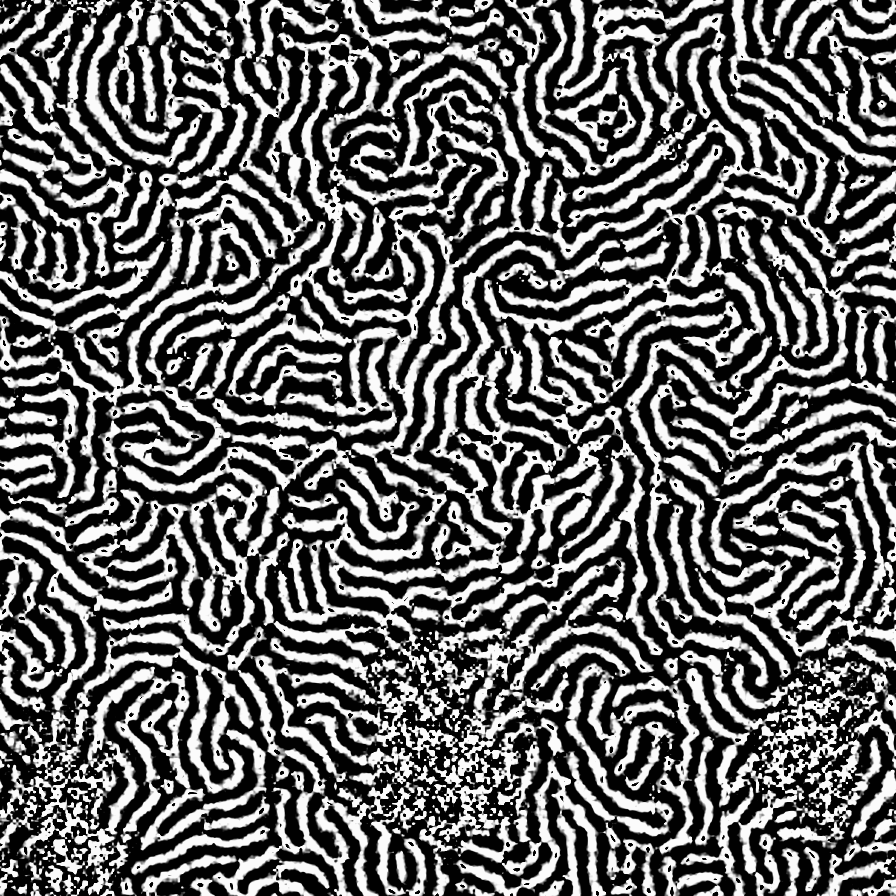
Reproduce this pattern procedurally as a Shadertoy shader.

```glsl
// Labyrinth of black and white stripes with grainy defects and a few noisy patches.
// Each cell of a wrapping grid emits curved waves; their sum, divided by its local
// amplitude, is thresholded, and grain takes over wherever the waves cancel out.

const float TAU = 6.2831853;
const float CELLS = 16.0;           // wave emitters along one side
const float WAVES_PER_CELL = 2.75;  // stripe periods across one cell

vec2 hash2(vec2 p) {
    vec3 q = fract(p.xyx * vec3(0.1031, 0.1030, 0.0973));
    q += dot(q, q.yzx + 33.33);
    return fract((q.xx + q.yz) * q.zy);
}

// Value noise in -0.5..0.5 that wraps after "count" lattice steps.
float wrapNoise(vec2 uv, float count) {
    vec2 p = uv * count, i = floor(p), f = fract(p);
    f = f * f * (3.0 - 2.0 * f);
    vec2 a = mod(i, count), b = mod(i + 1.0, count);
    float low = mix(hash2(a + count).x, hash2(vec2(b.x, a.y) + count).x, f.x);
    float high = mix(hash2(vec2(a.x, b.y) + count).x, hash2(b + count).x, f.x);
    return mix(low, high, f.y) - 0.5;
}

// Returns the normalised wave, its local amplitude and the pits in round spots.
vec3 labyrinth(vec2 uv) {
    vec2 p = uv * CELLS, base = floor(p), slope = vec2(0.0);
    float wave = 0.0, power = 0.0001;
    vec3 bending = vec3(0.0);       // second derivatives xx, yy, xy
    for (int y = -1; y <= 1; y++)
    for (int x = -1; x <= 1; x++) {
        vec2 cell = base + vec2(x, y);
        vec2 id = mod(cell, CELLS);
        vec2 centre = cell + 0.2 + 0.6 * hash2(id + 7.0);
        vec2 rnd = hash2(id + 41.0);
        float reach = 0.6 + 2.0 * rnd.y;
        vec2 focus = centre + reach * vec2(cos(TAU * rnd.x), sin(TAU * rnd.x));

        vec2 toCentre = p - centre, toFocus = p - focus;
        float weight = pow(max(0.0, 1.0 - dot(toCentre, toCentre) / 1.44), 3.0);
        float r = length(toFocus);
        vec2 dir = toFocus / max(r, 0.001);
        float phase = TAU * (WAVES_PER_CELL * r + hash2(id + 83.0).x);
        wave += weight * cos(phase);
        slope += weight * sin(phase) * dir;
        bending += weight * cos(phase) * vec3(dir * dir, dir.x * dir.y);
        power += weight * weight;
    }
    float steep = length(slope);
    float amplitude = length(vec2(wave, steep));

    // A crest that falls off in every direction is a round spot.
    float crest = max(wave, 0.001);
    float roundness = (bending.x * bending.y - bending.z * bending.z) / (crest * crest);
    float pit = smoothstep(0.5, 0.2, steep / crest) * smoothstep(0.13, 0.2, roundness);
    return vec3(wave / (amplitude + 0.03), amplitude / sqrt(power), pit);
}

// Ragged patches where the stripes dissolve, with soft borders.
float noisyPatches(vec2 uv) {
    float edge = 1.0;
    for (int i = 0; i < 3; i++) {
        float n = float(i);
        vec2 centre = vec2(fract(0.06 + 0.43 * n), 0.12 + 0.03 * n);
        vec2 d = fract(uv - centre + 0.5) - 0.5;
        edge = min(edge, length(d * vec2(1.0, 0.85)));
    }
    edge += 0.1 * wrapNoise(uv, 11.0) + 0.08 * wrapNoise(uv, 32.0);
    return smoothstep(0.12, 0.03, edge);
}

void mainImage(out vec4 fragColor, in vec2 fragCoord) {
    vec2 uv = fragCoord / iResolution.xy;

    // Slight bending makes the stripes uneven and beaded.
    vec2 bend = vec2(wrapNoise(uv, 71.0), wrapNoise(uv + 0.37, 77.0));
    vec3 field = labyrinth(uv + 0.006 * bend);

    // Grain: weak on clean stripes, strong at defects and in the patches.
    float grain = wrapNoise(uv, 310.0) + 0.6 * wrapNoise(uv, 170.0);
    float defect = smoothstep(0.85, 0.15, field.y);
    float patchy = noisyPatches(uv);
    float value = field.x * (1.0 - 0.85 * patchy) - 0.23 + 0.08 * patchy;
    value += 0.7 * wrapNoise(uv, 100.0) - 1.5 * field.z;
    value += grain * (0.7 + 2.4 * max(defect, 1.3 * patchy));

    float tone = smoothstep(-0.42, 0.42, value);
    fragColor = vec4(vec3(mix(0.005, 0.985, tone)), 1.0);
}
```
